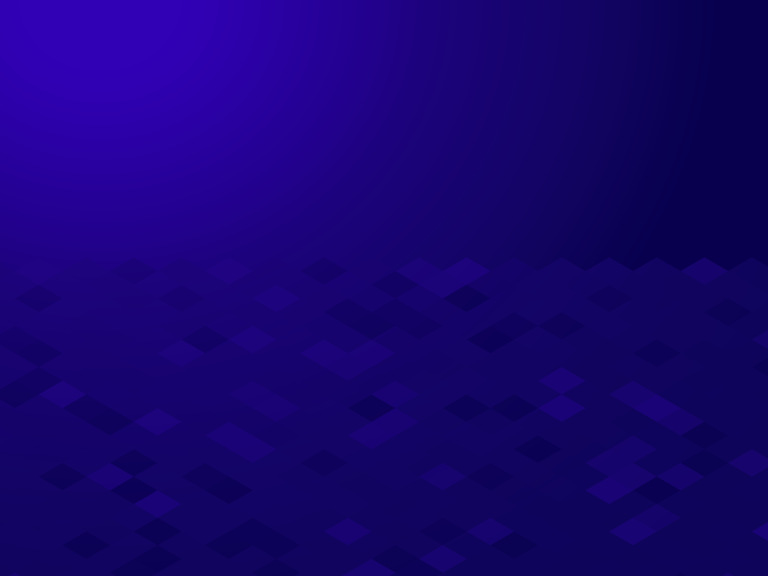
A Shadertoy shader for this background:

```glsl
// A violet glow in the upper left fades to navy above a floor of rhombic tiles.
// The sky is a radial colour ramp; the floor is an isometric lattice whose
// cells are lightened or darkened by a hash, supersampled for smooth edges.

#define GLOW_CENTER vec2(0.174, 0.0)    // from the top left, in canvas heights
#define GLOW_SQUASH 1.15                // faster falloff downwards
#define TILE_HALF   vec2(0.04127, 0.0238)
#define TILE_ORIGIN vec2(0.0260, 0.4705)
#define LIGHT_SHARE 0.13
#define DARK_SHARE  0.10
#define SAMPLES     3

const vec3 VIOLET = vec3(0.192, 0.004, 0.715);
const vec3 INDIGO = vec3(0.122, 0.006, 0.518);
const vec3 BLUE   = vec3(0.070, 0.018, 0.385);
const vec3 NAVY   = vec3(0.030, 0.000, 0.308);
const vec3 FLOOR_NEAR = vec3(0.116, 0.010, 0.493);
const vec3 FLOOR_FAR  = vec3(0.055, 0.016, 0.353);
const vec3 TILE_LIGHT = vec3(0.130, 0.012, 0.525);

float hash(vec2 p) {
    return fract(sin(dot(p, vec2(127.1, 311.7))) * 43758.5453);
}

float glowDistance(vec2 p) {
    return length((p - GLOW_CENTER) * vec2(1.0, GLOW_SQUASH));
}

// Piecewise radial ramp from the glow to the dark rim
vec3 skyColor(float d) {
    vec3 color = mix(VIOLET, INDIGO, smoothstep(0.08, 0.62, d));
    color = mix(color, BLUE, clamp((d - 0.48) / 0.40, 0.0, 1.0));
    return mix(color, NAVY, smoothstep(0.84, 1.10, d));
}

// Floor shade with random light and dark tiles
vec3 floorColor(float d, vec2 cell) {
    float t = clamp((d - 0.52) / 1.04, 0.0, 1.0);
    t *= 2.0 - t;
    vec3 color = mix(FLOOR_NEAR, FLOOR_FAR, t);

    float pick = hash(cell);
    float strength = mix(0.5, 1.0, hash(cell + 17.3));
    float light = step(pick, LIGHT_SHARE) * 0.65 * strength;
    float dark = step(1.0 - DARK_SHARE, pick) * mix(0.2, 0.8, t) * strength;
    color *= 1.0 + 0.03 * (hash(cell + 41.9) - 0.5);
    color = mix(color, TILE_LIGHT, light);
    return mix(color, NAVY, dark);
}

vec3 scene(vec2 p) {
    float d = glowDistance(p);

    // Rhombus lattice: skewed axes turn each tile into a unit square
    vec2 q = (p - TILE_ORIGIN) / TILE_HALF;
    vec2 cell = floor(0.5 * vec2(q.x + q.y, q.x - q.y));

    // The first row of whole tiles forms the zigzag horizon
    bool onFloor = cell.x - cell.y > -0.5;
    return onFloor ? floorColor(d, cell) : skyColor(d);
}

void mainImage(out vec4 fragColor, in vec2 fragCoord) {
    vec3 sum = vec3(0.0);
    for (int i = 0; i < SAMPLES; i++) {
        for (int j = 0; j < SAMPLES; j++) {
            vec2 offset = (vec2(i, j) + 0.5) / float(SAMPLES) - 0.5;
            vec2 p = (fragCoord + offset) / iResolution.y;
            sum += scene(vec2(p.x, 1.0 - p.y));
        }
    }
    fragColor = vec4(sum / float(SAMPLES * SAMPLES), 1.0);
}
```
